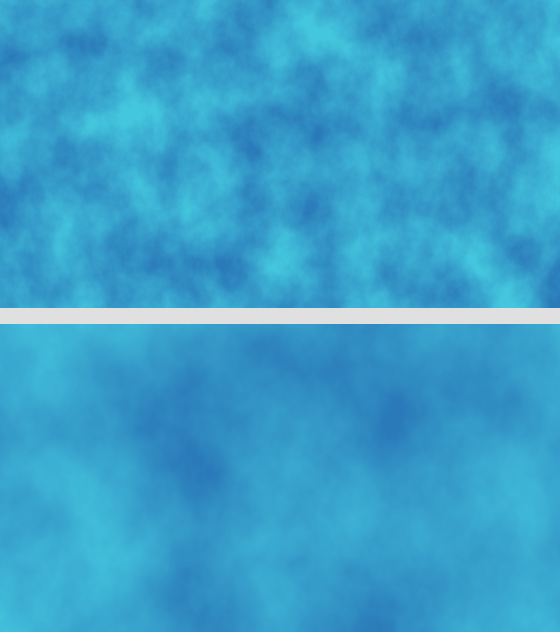
Top: the whole. Bottom: its middle third, enlarged.
A Shadertoy shader for this texture:

```glsl
// Soft mottled blue water: fractal gradient noise blended between two blues.

#define SCALE vec2(5.0, 4.2)            // largest blobs per canvas height
#define OCTAVES 6
#define GAIN 0.54                       // strength of each finer octave
#define CONTRAST 0.74
#define BALANCE 0.505                   // mean blend, 0 deep to 1 bright
#define OFFSET vec2(63.4, 28.9)         // which part of the field is shown
#define DEEP_BLUE vec3(0.165, 0.48, 0.725)
#define BRIGHT_CYAN vec3(0.265, 0.78, 0.87)

// Random unit gradient for a lattice cell
vec2 cellGradient(vec2 cell) {
    uvec2 q = uvec2(ivec2(cell)) * uvec2(1597u, 3571u);
    uint h = (q.x ^ q.y) * 668265u;
    h = (h ^ (h >> 15)) * 739391u;
    h ^= h >> 13;
    float angle = 6.28319 * float(h & 65535u) / 65536.0;
    return vec2(cos(angle), sin(angle));
}

// Gradient noise with quintic blending, centred on zero
float gradientNoise(vec2 p) {
    vec2 cell = floor(p);
    vec2 f = p - cell;
    vec2 blend = f * f * f * (f * (f * 6.0 - 15.0) + 10.0);
    vec2 right = vec2(1.0, 0.0);
    vec2 up = vec2(0.0, 1.0);
    float a = dot(cellGradient(cell), f);
    float b = dot(cellGradient(cell + right), f - right);
    float c = dot(cellGradient(cell + up), f - up);
    float d = dot(cellGradient(cell + 1.0), f - 1.0);
    return mix(mix(a, b, blend.x), mix(c, d, blend.x), blend.y);
}

// Octave sum, each layer turned to hide the lattice
float cloudField(vec2 p) {
    const mat2 turnAndDouble = mat2(1.6, 1.2, -1.2, 1.6);
    float sum = 0.0;
    float amplitude = 1.0;
    for (int i = 0; i < OCTAVES; i++) {
        sum += amplitude * gradientNoise(p);
        p = turnAndDouble * p + OFFSET;
        amplitude *= GAIN;
    }
    return sum;
}

void mainImage(out vec4 fragColor, in vec2 fragCoord) {
    vec2 uv = fragCoord / iResolution.y;
    float tone = BALANCE + CONTRAST * cloudField(uv * SCALE + OFFSET);
    vec3 water = mix(DEEP_BLUE, BRIGHT_CYAN, clamp(tone, 0.0, 1.0));
    fragColor = vec4(water, 1.0);
}
```
